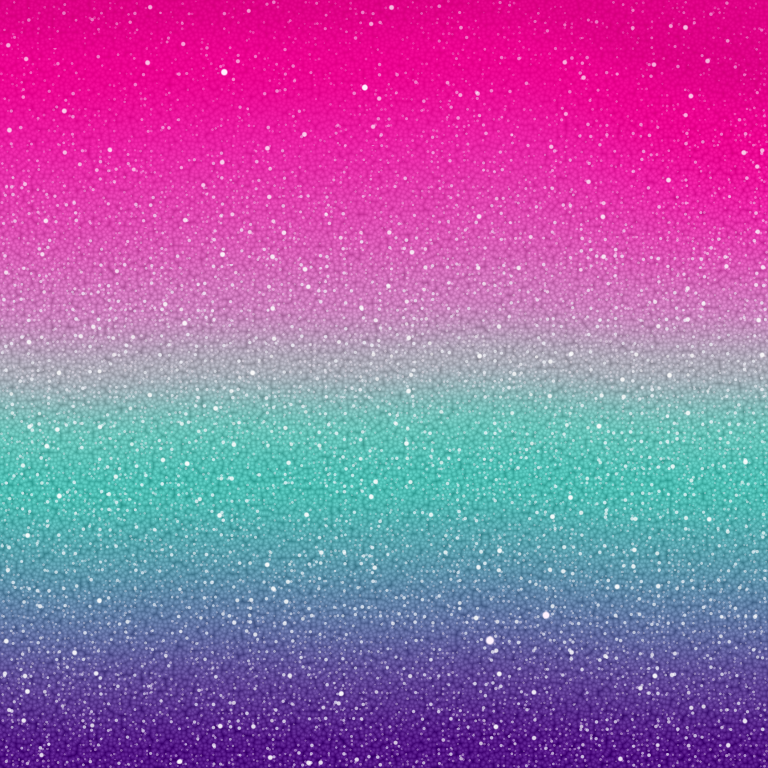
Give the GLSL for this background, as a WebGL 1 fragment shader.

```glsl
precision highp float;
// Glitter backdrop: magenta, mauve, teal and violet bands under white sparkles.

uniform vec2 u_resolution;

vec2 hash2(vec2 cell) {
  vec3 q = fract(cell.xyx * vec3(0.1031, 0.1030, 0.0973));
  q += dot(q, q.yzx + 33.33);
  return fract((q.xx + q.yz) * q.zy);
}

// Distance to the nearest jittered cell point, in cell units.
float cellular(vec2 p) {
  vec2 cell = floor(p);
  float nearest = 2.0;
  for (int j = -1; j <= 1; j++) {
    for (int i = -1; i <= 1; i++) {
      vec2 neighbour = cell + vec2(float(i), float(j));
      nearest = min(nearest, length(neighbour + hash2(neighbour) - p));
    }
  }
  return nearest;
}

// One soft dot in a random share of the grid cells.
float sparkles(vec2 p, float density, float radius) {
  vec2 cell = floor(p);
  vec2 pick = hash2(cell + 71.0);
  vec2 centre = 0.25 + 0.5 * hash2(cell + 13.0);
  float r = radius * (0.6 + 0.4 * pick.y);
  float dotShape = 1.0 - smoothstep(r * 0.4, r, length(p - cell - centre));
  return dotShape * step(pick.x, density) * (0.55 + 0.45 * pick.y);
}

float star(vec2 p, vec2 centre, float radius) {
  return 1.0 - smoothstep(radius * 0.5, radius, length(p - centre));
}

// Vertical colour bands, blended from the bottom upward.
vec3 bands(float y) {
  vec3 c = vec3(0.31, 0.07, 0.51);
  c = mix(c, vec3(0.36, 0.26, 0.58), smoothstep(0.01, 0.13, y));
  c = mix(c, vec3(0.37, 0.46, 0.64), smoothstep(0.10, 0.21, y));
  c = mix(c, vec3(0.34, 0.61, 0.67), smoothstep(0.18, 0.29, y));
  c = mix(c, vec3(0.29, 0.73, 0.69), smoothstep(0.26, 0.37, y));
  c = mix(c, vec3(0.39, 0.75, 0.71), smoothstep(0.37, 0.45, y));
  c = mix(c, vec3(0.66, 0.66, 0.71), smoothstep(0.43, 0.53, y));
  c = mix(c, vec3(0.79, 0.48, 0.73), smoothstep(0.52, 0.61, y));
  c = mix(c, vec3(0.86, 0.29, 0.69), smoothstep(0.58, 0.73, y));
  c = mix(c, vec3(0.91, 0.13, 0.64), smoothstep(0.69, 0.83, y));
  c = mix(c, vec3(0.92, 0.01, 0.56), smoothstep(0.79, 0.92, y));
  return mix(c, vec3(0.87, 0.00, 0.52), smoothstep(0.92, 1.0, y));
}

void main() {
  vec2 p = gl_FragCoord.xy / u_resolution;

  // Gentle waves in the bands, with the magenta dipping at the right edge.
  float y = p.y + 0.006 * sin(p.x * 6.0 + 1.0) + 0.003 * sin(p.x * 17.0);
  y += 0.09 * smoothstep(0.65, 1.0, p.x) * smoothstep(0.56, 0.78, p.y);
  vec3 color = bands(y);

  // Fine grain, quieter in the magenta.
  float quiet = smoothstep(0.55, 0.95, p.y);
  float grain = 0.45 - cellular(p * 190.0);
  color += grain * mix(0.22, 0.08, quiet);

  // Sparkles from dust to flakes.
  float dust = sparkles(p * 150.0 + 5.0, mix(0.42, 0.20, quiet), 0.40);
  float specks = sparkles(p * 88.0 + 29.0, mix(0.34, 0.14, quiet), 0.30);
  float flakes = sparkles(p * 44.0 + 53.0, mix(0.26, 0.10, quiet), 0.20);
  color = mix(color, vec3(1.0, 0.96, 1.0), dust * mix(0.42, 0.25, quiet));
  color = mix(color, vec3(0.97, 0.98, 1.0), specks * mix(0.75, 0.5, quiet));
  color = mix(color, vec3(1.0), flakes * mix(0.95, 0.75, quiet));

  // Four larger stars.
  float stars = star(p, vec2(0.292, 0.906), 0.0055);
  stars = max(stars, star(p, vec2(0.475, 0.886), 0.0050));
  stars = max(stars, star(p, vec2(0.638, 0.166), 0.0070));
  stars = max(stars, star(p, vec2(0.711, 0.199), 0.0060));
  color = mix(color, vec3(1.0, 0.95, 1.0), stars);

  gl_FragColor = vec4(clamp(color, 0.0, 1.0), 1.0);
}
```
